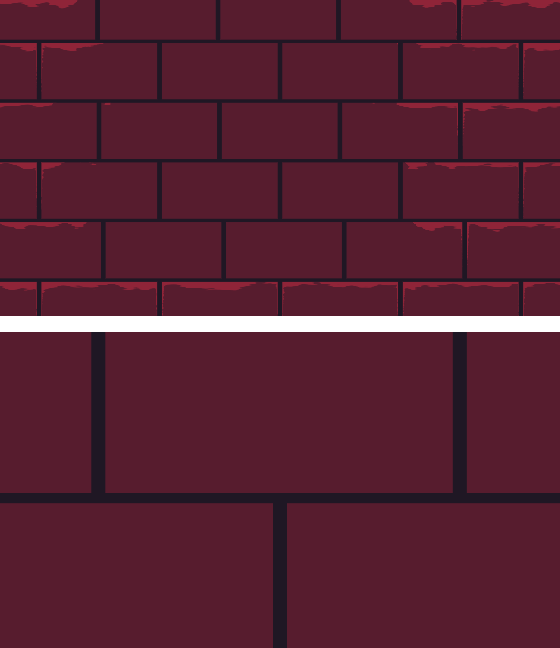
Top, the full canvas; bottom, a detail of the centre.
A WebGL 1 fragment shader for this texture:

```glsl
precision highp float;

uniform vec2 u_resolution;

// Lengths are fractions of the canvas height
const vec3 BRICK_COLOR = vec3(0.34, 0.11, 0.18);
const vec3 JOINT_COLOR = vec3(0.12, 0.09, 0.14);
const vec3 WORN_COLOR = vec3(0.56, 0.14, 0.22);
const vec2 PITCH = vec2(0.3812, 0.1889);    // brick plus joint
const vec2 JOINT = vec2(0.0148, 0.0108);    // upright, level joint width
const float FIRST_JOINT = 0.1308;           // top of canvas to first level joint
const float LAST_ROW = 5.0;
const float TEXELS = 216.0;                 // grain of the worn edges
const float WEAR_DEPTH = 0.014;
const float WEAR_VARIATION = 0.024;
const float STREAK_DEPTH = 0.012;
const float SIDE_WIDTH = 0.007;
const float SIDE_LENGTH = 0.13;
const float CORNER_BLEND = 0.012;
const float CLEAN_CENTER = -0.12;           // unworn zone, from canvas middle
const vec2 CLEAN_RADIUS = vec2(0.42, 0.56);

vec2 gradient(vec2 cell) {
  float angle = 6.2832 * fract(sin(dot(cell, vec2(127.1, 311.7))) * 43758.5);
  return vec2(cos(angle), sin(angle));
}

float gradientNoise(vec2 p) {
  vec2 i = floor(p);
  vec2 f = p - i;
  vec2 w = f * f * f * (f * (f * 6.0 - 15.0) + 10.0);
  float a = dot(gradient(i), f);
  float b = dot(gradient(i + vec2(1.0, 0.0)), f - vec2(1.0, 0.0));
  float c = dot(gradient(i + vec2(0.0, 1.0)), f - vec2(0.0, 1.0));
  float d = dot(gradient(i + 1.0), f - 1.0);
  return mix(mix(a, b, w.x), mix(c, d, w.x), w.y);
}

float smoothMin(float a, float b, float k) {
  float h = max(k - abs(a - b), 0.0) / k;
  return min(a, b) - 0.25 * h * h * k;
}

// Rounds to the texel grid with steps one pixel wide
vec2 snapToTexels(vec2 p, float pixel) {
  vec2 s = p * TEXELS;
  float halfStep = 0.5 * min(pixel * TEXELS, 1.0);
  vec2 rise = smoothstep(vec2(0.5 - halfStep), vec2(0.5 + halfStep), fract(s));
  return (floor(s) + rise) / TEXELS;
}

// Sideways offset of a row: half a brick on even rows, with a slight drift
float rowShift(float row) {
  float even = 1.0 - mod(row, 2.0);
  float drift = 0.0045 * row * row * 0.25 - 0.0055;
  return even * (0.5 * PITCH.x + drift);
}

// Signed distance to the worn area; local runs right and down from the corner
float wearDistance(vec2 local, vec2 id, float x) {
  vec2 size = PITCH - JOINT;
  vec2 seed = id * vec2(7.3, 13.7);
  float broad = gradientNoise(local * vec2(13.0, 4.0) + seed);
  float streak = gradientNoise(local * vec2(24.0, 150.0) + seed.yx + 31.4);
  float top = local.y - WEAR_DEPTH - WEAR_VARIATION * broad - STREAK_DEPTH * streak;

  float edge = min(local.x, 2.0 * (size.x - local.x));
  float side = edge - SIDE_WIDTH * (1.0 - local.y / SIDE_LENGTH + 0.6 * streak);
  float worn = smoothMin(top, side, CORNER_BLEND);

  // Wear fades toward the middle, except along the bottom row
  float reach = abs(x - CLEAN_CENTER) + 0.16 * broad;
  float exposure = smoothstep(CLEAN_RADIUS.x, CLEAN_RADIUS.y, reach);
  exposure = max(exposure, step(LAST_ROW - 0.5, id.y));
  return worn + 0.045 * (1.0 - exposure);
}

void main() {
  float pixel = 1.0 / u_resolution.y;
  float x = (gl_FragCoord.x - 0.5 * u_resolution.x) * pixel;
  float down = 1.0 - gl_FragCoord.y * pixel;

  // Brick layout
  float row = floor((down - FIRST_JOINT) / PITCH.y) + 1.0;
  vec2 grid = vec2(x - rowShift(row), down - FIRST_JOINT) / PITCH;
  vec2 id = vec2(floor(grid.x), row);
  vec2 cell = fract(grid) * PITCH;
  vec2 toJoint = min(cell, PITCH - cell) - 0.5 * JOINT;

  // Worn edges; the cropped top row wears from the canvas edge
  vec2 local = cell - 0.5 * JOINT;
  if (row < 0.5) local.y = down;
  float wear = wearDistance(snapToTexels(local, pixel), id, x);
  float worn = 1.0 - smoothstep(-0.5 * pixel, 0.5 * pixel, wear);

  // Joints over bricks
  float distanceIn = min(toJoint.x, toJoint.y);
  float brick = smoothstep(-0.5 * pixel, 0.5 * pixel, distanceIn);
  vec3 color = mix(BRICK_COLOR, WORN_COLOR, worn);
  gl_FragColor = vec4(mix(JOINT_COLOR, color, brick), 1.0);
}
```
